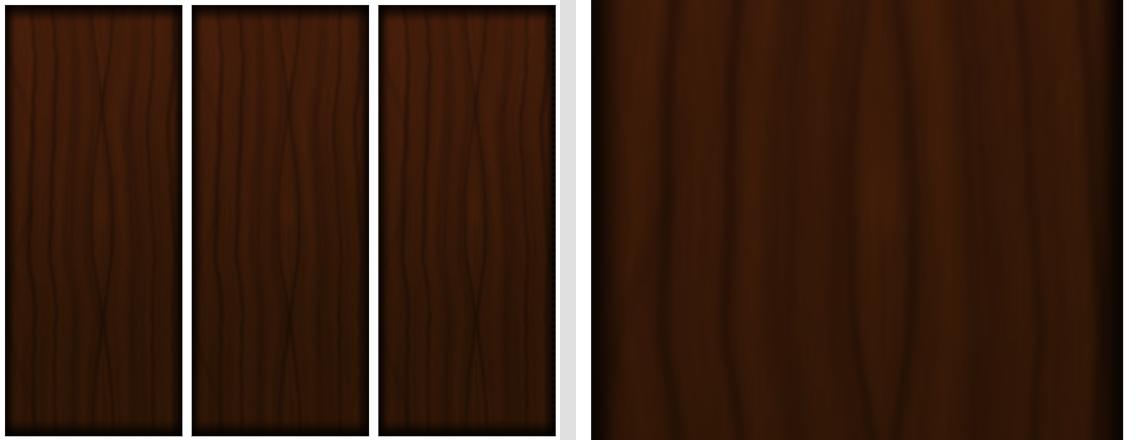
Left: the whole. Right: its middle third, enlarged.
This texture is drawn by a Shadertoy shader. Its source:

```glsl
// Three tall dark wooden panels side by side on white. Each has book-matched grain:
// wavy veins mirrored about a centre line that pinches and swells into lenses,
// shaded from red-brown at the top to deep brown below, with a dark inner bevel.

float hash(vec2 p) {
    p = fract(p * vec2(0.1031, 0.1137));
    p += dot(p, p.yx + 33.33);
    return fract((p.x + p.y) * p.x * 7.31);
}

float noise(vec2 p) {
    vec2 i = floor(p), f = fract(p);
    f = f * f * (3.0 - 2.0 * f);
    return mix(mix(hash(i), hash(i + vec2(1, 0)), f.x),
               mix(hash(i + vec2(0, 1)), hash(i + vec2(1, 1)), f.x), f.y);
}

// Soft dark vein: 1 on the line, fading out over its width
float vein(float dist, float width) {
    return exp(-dist * dist / (width * width));
}

vec3 wood(vec2 p) {
    float side = p.x - 0.547;
    float wobble = (noise(vec2(4.0 + sign(side), p.y * 3.0)) - 0.5) * 0.035
                 + (noise(vec2(9.0, p.y * 13.0)) - 0.5) * 0.008;
    float d = abs(side);
    float swell = abs(cos(3.14159 * (p.y - 1.14) / 1.15));
    float lens = 0.055 * swell;

    // Long streaks bend around the lenses and straighten away from the centre
    float s = d + wobble - lens * exp(-d * 7.0);
    float streak = noise(vec2(s * 24.0 + 7.0, p.y * 0.9 + 3.0 * step(0.0, side))) * 0.6
                 + noise(vec2(s * 60.0, p.y * 1.6 + 20.0)) * 0.4;
    float fibre = noise(vec2(p.x * 150.0, p.y * 22.0));

    // Paired veins, the outline of the lens and its knots
    float dark = 0.24 * vein(d + wobble - 0.262, 0.013)
               + 0.24 * vein(d + wobble - 0.375, 0.015)
               + 0.12 * vein(d + wobble * 0.7 - 0.155, 0.02)
               + 0.20 * vein(d - lens + wobble * 0.3, 0.012)
               + 0.16 * vein(d, 0.025) * vein(swell, 0.25);
    float heart = vein(length(vec2(side, (p.y - 1.14) * 0.55)), 0.04);

    // Faint arched figure near the left edge
    float arch = p.x + 0.09 * cos(p.y * 4.2 - 0.6);
    dark += 0.09 * vein(arch - 0.12, 0.018) * smoothstep(0.25, 0.12, p.x);

    float fall = smoothstep(0.1, 2.2, p.y + 0.32 * p.x);
    vec3 base = mix(vec3(0.272, 0.116, 0.042), vec3(0.188, 0.087, 0.022), fall);
    float tone = 0.86 + 0.24 * streak + 0.06 * (fibre - 0.5) + 0.12 * heart;
    return base * tone * (1.0 - dark);
}

void mainImage(out vec4 fragColor, in vec2 fragCoord) {
    // One cell is 1 wide and 2.355 tall, with y running down from the top
    vec2 uv = fragCoord / iResolution.xy;
    float column = floor(uv.x * 3.0);
    vec2 p = vec2(fract(uv.x * 3.0), (1.0 - uv.y) * 2.355);
    float pixel = 2.355 / iResolution.y;

    // Distance inward from the panel's sides and ends
    vec2 inset = vec2(0.475, 1.154) - abs(p - vec2(0.502, 1.181));
    float inside = min(inset.x, inset.y);

    // Inner shadow, wider at the ends; the last panel has a notched right edge
    float bevel = mix(0.12, 1.0, smoothstep(-0.01, 0.065, inset.x))
                * mix(0.12, 1.0, smoothstep(-0.01, 0.10, inset.y));
    float notch = step(1.5, column) * step(0.5, p.x) * smoothstep(0.03, 0.01, inset.x);
    bevel *= 1.0 - notch * 0.6 * smoothstep(-0.3, 0.3, sin(p.y * 170.0));

    vec3 panel = wood(p) * bevel;
    float cover = smoothstep(-0.75, 0.75, inside / pixel);
    fragColor = vec4(mix(vec3(1.0), panel, cover), 1.0);
}
```
